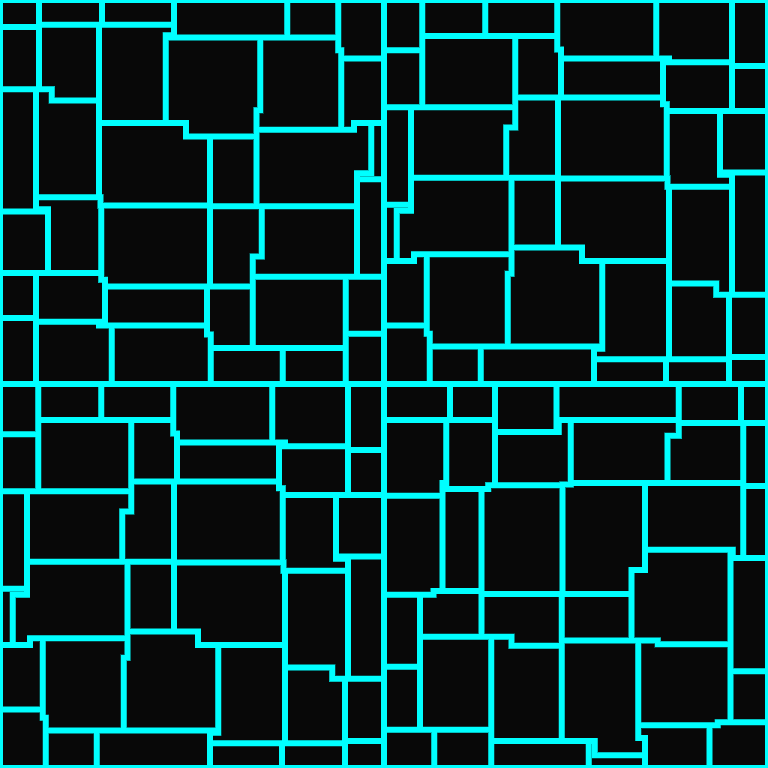
Write a Shadertoy shader that draws this pattern.

```glsl
const float TILES = 2.0;         // tiles along the canvas height
const float SITES = 5.0;         // wall sites along a tile side
const float WALL_HALF = 0.0390625; // half wall width, in site units
const float SHIFT = 0.30;        // sideways scatter of a wall
const float JOG_MAX = 0.10;      // largest half step of a jog
const float JOG_SHARE = 0.55;    // share of walls that have a jog
const float JOG_SPREAD = 0.5;    // scatter of the jog along its wall
const float SNAP = 102.4;        // snapping steps per site unit
const vec2 SEED = vec2(17.0, 43.0);
const vec3 GROUND = vec3(0.03);
const vec3 CYAN = vec3(0.0, 1.0, 1.0);

vec3 hash32(vec2 p) {
    vec3 q = fract(p.xyx * vec3(0.1031, 0.1030, 0.0973));
    q += dot(q, q.yxz + 33.33);
    return fract((q.xxy + q.yzz) * q.zyx);
}

float snap(float v) {
    return floor(v * SNAP + 0.5) / SNAP;
}

// Each tile is the same maze, turned by quarter turns
vec2 turnTile(vec2 t, vec2 tile) {
    float turns = mod(tile.x + 2.0 * tile.y + tile.x * tile.y, 4.0);
    for (float k = 0.0; k < turns - 0.5; k++) t = vec2(t.y, 1.0 - t.x);
    return t;
}

// Wall of a site: x, y = sideways position before and after the jog, z = jog place
vec3 wall(vec2 site, bool upright) {
    vec3 h = hash32(site + SEED);
    vec2 c = site + 0.5;
    if (upright) c = c.yx;
    float base = c.y + (2.0 * h.x - 1.0) * SHIFT;
    float r = 2.0 * h.y - 1.0;
    float jog = abs(r) < JOG_SHARE ? JOG_MAX * r / JOG_SHARE : 0.0;
    return vec3(snap(base - jog), snap(base + jog),
                snap(c.x + (h.z - 0.5) * JOG_SPREAD));
}

float sideways(vec3 w, float along) {
    return along < w.z ? w.x : w.y;
}

// Square-ended distance to an axis-aligned segment
float segment(vec2 q, vec2 a, vec2 b) {
    vec2 e = abs(q - 0.5 * (a + b)) - 0.5 * abs(b - a);
    return max(e.x, e.y);
}

// Upright and level walls alternate; each one ends on its crossing neighbours
float wallDistance(vec2 p, vec2 site) {
    bool upright = mod(site.x + site.y, 2.0) < 0.5;
    vec2 ahead = upright ? vec2(0.0, 1.0) : vec2(1.0, 0.0);
    vec2 q = upright ? p.yx : p;
    vec3 w = wall(site, upright);
    float start = sideways(wall(site - ahead, !upright), w.x);
    float end = sideways(wall(site + ahead, !upright), w.y);
    float d = segment(q, vec2(start, w.x), w.zx);
    d = min(d, segment(q, w.zx, w.zy));
    return min(d, segment(q, w.zy, vec2(end, w.y)));
}

void mainImage(out vec4 fragColor, in vec2 fragCoord) {
    vec2 uv = fragCoord / iResolution.y * TILES;
    vec2 tile = floor(uv);
    vec2 p = turnTile(uv - tile, tile) * SITES;

    // Tile frame
    vec2 edge = min(p, SITES - p);
    float d = min(edge.x, edge.y);

    // Inner walls
    for (int j = -1; j <= 1; j++)
        for (int i = -1; i <= 1; i++)
            d = min(d, wallDistance(p, floor(p) + vec2(i, j)));

    float pixel = SITES * TILES / iResolution.y;
    float ink = clamp(0.5 - (d - WALL_HALF) / pixel, 0.0, 1.0);
    fragColor = vec4(mix(GROUND, CYAN, ink), 1.0);
}
```
